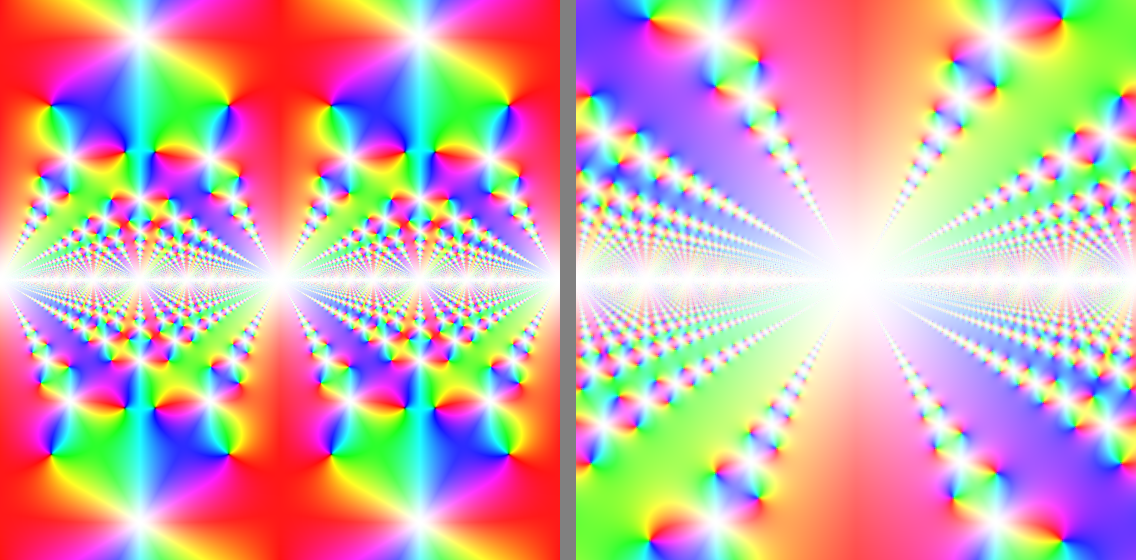
Left: the whole. Right: its middle third, enlarged.
Give the GLSL for this background, as a three.js fragment shader.

```glsl
// Domain colouring of a doubly periodic function with double poles, seen at one
// fixed point while the lattice ratio tau varies over the canvas: two periods
// across, mirrored about the middle. Hue is phase, white is large, black is zero.

varying vec2 vUv;

const float PI = 3.14159265;

vec2 cmul(vec2 a, vec2 b) {
  return vec2(a.x * b.x - a.y * b.y, a.x * b.y + a.y * b.x);
}

vec2 cdiv(vec2 a, vec2 b) {
  return cmul(a, vec2(b.x, -b.y)) / max(dot(b, b), 1e-20);
}

// exp(2 pi i w)
vec2 nome(vec2 w) {
  return exp(-2.0 * PI * w.y) * vec2(cos(2.0 * PI * w.x), sin(2.0 * PI * w.x));
}

// (pi / sin(pi w))^2, even in w, so the decaying half plane is used
vec2 poleRow(vec2 w) {
  vec2 u = nome(w.y < 0.0 ? -w : w);
  vec2 d = vec2(1.0, 0.0) - u;
  return -4.0 * PI * PI * cdiv(u, cmul(d, d));
}

// Value at z = 1/2 + i sqrt(3)/2 for the lattice spanned by 1 and tau
vec2 latticeFunction(vec2 tau) {
  vec2 z = vec2(0.5, 0.8660254);
  vec2 scale = vec2(1.0, 0.0);
  if (tau.y < 0.0) tau = -tau;
  tau.y = max(tau.y, 1e-4);

  // Choose a nearly square basis of the same lattice, so few terms are needed
  for (int i = 0; i < 24; i++) {
    tau.x -= floor(tau.x + 0.5);
    float size = dot(tau, tau);
    if (size >= 0.9999) break;
    z = cdiv(z, tau);
    scale = cdiv(scale, cmul(tau, tau));
    tau = vec2(-tau.x, tau.y) / size;
  }

  // Bring z into the central cell
  z -= tau * floor(z.y / tau.y + 0.5);
  z.x -= floor(z.x + 0.5);

  // Constant part, then rows of poles
  vec2 q = nome(tau);
  vec2 q2 = cmul(q, q);
  vec2 constant = vec2(1.0, 0.0) - 24.0 * (q + 3.0 * q2 + 4.0 * cmul(q, q2));
  vec2 sum = -PI * PI / 3.0 * constant;
  for (int n = -3; n <= 3; n++) {
    sum += poleRow(z + float(n) * tau);
  }
  return cmul(scale, sum);
}

vec3 phaseColour(vec2 f) {
  float size = length(f);
  float hue = atan(f.y, f.x + 1e-12) * 3.0 / PI;
  vec3 pure = clamp(abs(mod(hue + vec3(0.0, 4.0, 2.0), 6.0) - 3.0) - 1.0, 0.0, 1.0);
  vec3 lit = mix(pure, vec3(1.0), size / (size + 70.0));
  return lit * (1.0 - exp(-3.0 * size));
}

void main() {
  // Average four samples to smooth the fine detail near the middle line
  vec3 colour = vec3(0.0);
  for (int i = 0; i < 4; i++) {
    vec2 corner = vec2(mod(float(i), 2.0), floor(float(i) / 2.0)) - 0.5;
    vec2 tau = 2.0 * (vUv + corner / 1024.0) - 1.0;
    colour += 0.25 * phaseColour(latticeFunction(tau));
  }
  gl_FragColor = vec4(colour, 1.0);
}
```
